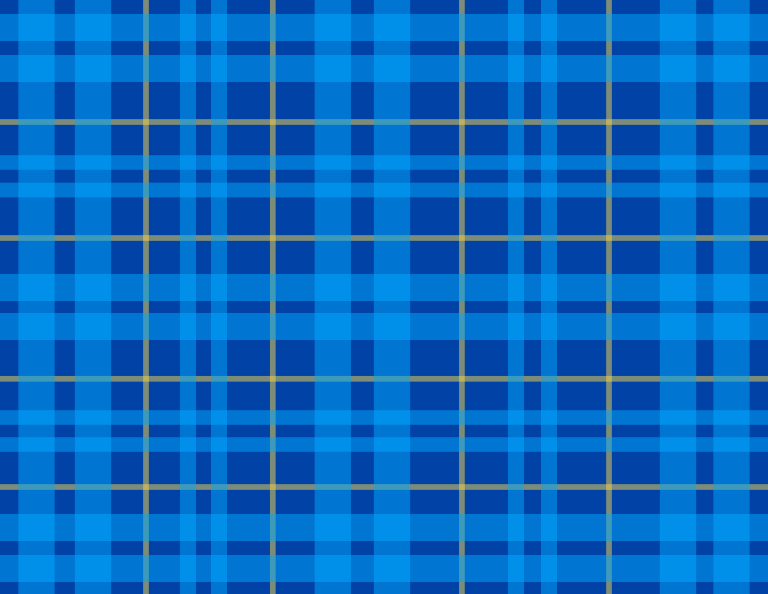
Write a Shadertoy shader that draws this pattern.

```glsl
const float THREADS = 594.0;   // threads per canvas height
const int STRIPES = 14;        // stripes along each axis
const int SETT = 6;            // stripes in one repeat

const vec3 GROUND = vec3(0.0, 0.26, 0.65);
const vec3 AZURE = vec3(0.0, 0.66, 1.0);
const vec3 GOLD = vec3(0.98, 0.84, 0.29);
const float OPACITY = 0.5;

// Thread counts of broad band, narrow band and gold line
const vec3 WARP_WIDTHS = vec3(36.3, 16.0, 5.7);
const vec3 WEFT_WIDTHS = vec3(27.0, 14.6, 5.7);

// Unevenly spaced stripe centres, from the left and from the top
const float WARP[STRIPES] = float[](
    36.5, 93.0, 146.0, 188.0, 219.0, 272.8,
    332.8, 392.0, 461.9, 516.0, 549.0, 609.0, 678.0, 731.5);
const float WEFT[STRIPES] = float[](
    27.5, 68.5, 122.0, 162.5, 190.0, 238.0,
    287.5, 326.5, 378.8, 417.5, 444.5, 487.0, 527.5, 568.5);

// Antialiased coverage of a stripe of the given width
float stripe(float offset, float width, float pixel) {
    return clamp((0.5 * width - abs(offset)) / pixel + 0.5, 0.0, 1.0);
}

// Coverage by azure bands (x) and gold lines (y) along one axis
vec2 weave(float position, float centres[STRIPES], vec3 widths, float pixel) {
    vec2 cover = vec2(0.0);
    for (int i = 0; i < STRIPES; i++) {
        int slot = i % SETT;   // broad, broad, gold, narrow, narrow, gold
        float offset = position - centres[i];
        if (slot % 3 == 2) {
            cover.y = max(cover.y, stripe(offset, widths.z, pixel));
        } else {
            float width = slot < 2 ? widths.x : widths.y;
            cover.x = max(cover.x, stripe(offset, width, pixel));
        }
    }
    return cover;
}

void mainImage(out vec4 fragColor, in vec2 fragCoord) {
    float pixel = THREADS / iResolution.y;
    vec2 thread = vec2(fragCoord.x, iResolution.y - fragCoord.y) * pixel;

    vec2 warp = OPACITY * weave(thread.x, WARP, WARP_WIDTHS, pixel);
    vec2 weft = OPACITY * weave(thread.y, WEFT, WEFT_WIDTHS, pixel);

    // Gold lines lie beneath the translucent azure bands
    vec3 cloth = mix(GROUND, GOLD, weft.y);
    cloth = mix(cloth, GOLD, warp.y);
    cloth = mix(cloth, AZURE, weft.x);
    cloth = mix(cloth, AZURE, warp.x);
    fragColor = vec4(cloth, 1.0);
}
```
